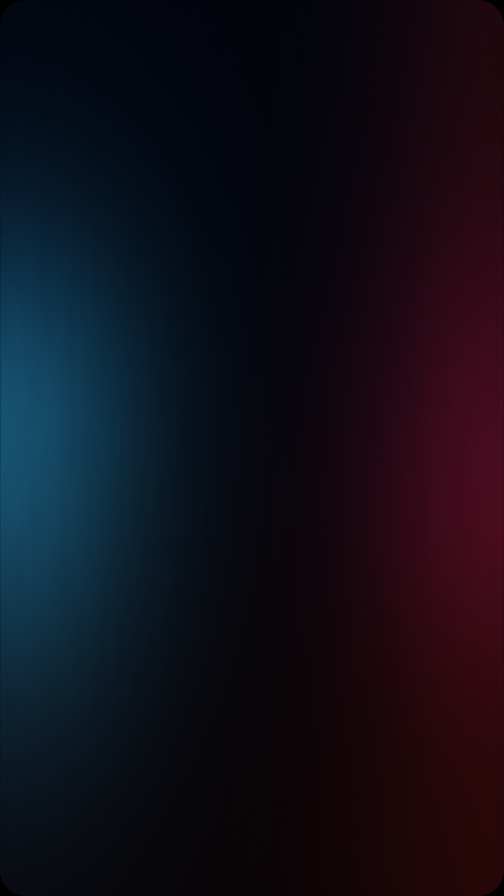
This background is drawn by a Shadertoy shader. Its source:

```glsl
// A dark portrait backdrop lit from both sides: a teal glow on the left, a
// crimson glow on the right. Soft Gaussian lobes are added over a near-black
// vertical gradient, with faint column grain and rounded corners.

const vec3 BASE_LOW   = vec3(0.026, 0.014, 0.022);
const vec3 BASE_HIGH  = vec3(0.006, 0.016, 0.045);
const vec3 TEAL       = vec3(0.060, 0.225, 0.255);
const vec3 NAVY       = vec3(0.012, 0.075, 0.140);
const vec3 DARK_RED   = vec3(0.130, 0.014, 0.008);
const vec3 CRIMSON    = vec3(0.140, 0.018, 0.080);
const float CORNER_RADIUS = 0.052;

// Sine-free hash of a cell to 0..1
float hash21(vec2 cell) {
    vec3 q = fract(vec3(cell.xyx) * 0.1031);
    q += dot(q, q.yzx + 33.33);
    return fract((q.x + q.y) * q.z);
}

// Smoothly interpolated value noise
float valueNoise(vec2 p) {
    vec2 cell = floor(p);
    vec2 f = fract(p);
    f = f * f * (3.0 - 2.0 * f);
    float low  = mix(hash21(cell), hash21(cell + vec2(1.0, 0.0)), f.x);
    float high = mix(hash21(cell + vec2(0.0, 1.0)), hash21(cell + 1.0), f.x);
    return mix(low, high, f.y);
}

// Gaussian lobe with separate spreads above and below its centre
float glow(vec2 uv, vec2 centre, float width, float above, float below) {
    vec2 d = uv - centre;
    d /= vec2(width, d.y > 0.0 ? above : below);
    return exp(-0.5 * dot(d, d));
}

// Signed distance to a rounded box centred on the origin
float roundedBox(vec2 p, vec2 halfSize, float radius) {
    vec2 q = abs(p) - halfSize + radius;
    return length(max(q, 0.0)) + min(max(q.x, q.y), 0.0) - radius;
}

void mainImage(out vec4 fragColor, in vec2 fragCoord) {
    vec2 uv = fragCoord / iResolution.xy;

    // Near-black backdrop
    vec3 color = mix(BASE_LOW, BASE_HIGH, smoothstep(0.05, 0.85, uv.y));

    // Teal core inside a wider navy halo
    color += TEAL * glow(uv, vec2(0.0, 0.52), 0.20, 0.155, 0.215);
    color += NAVY * glow(uv, vec2(0.0, 0.52), 0.23, 0.23, 0.29);

    // Full-height dark red edge, wider at the foot, with a crimson centre
    float edgeWidth = mix(0.23, 0.17, uv.y);
    color += DARK_RED * glow(uv, vec2(1.0, 0.40), edgeWidth, 1.0, 1.0);
    color += CRIMSON * glow(uv, vec2(1.0, 0.455), 0.19, 0.19, 0.15);

    // Faint vertical streaks
    float streak = valueNoise(uv * vec2(90.0, 14.0)) - 0.5;
    color *= 1.0 + 0.05 * streak;

    // Rounded corners
    vec2 size = vec2(1.0, iResolution.y / iResolution.x);
    float pixel = 1.0 / iResolution.x;
    float edge = roundedBox((uv - 0.5) * size, 0.5 * size, CORNER_RADIUS);
    color *= 1.0 - smoothstep(-pixel, pixel, edge);

    // Fine dither against banding
    color += (hash21(floor(fragCoord)) - 0.5) / 255.0;
    fragColor = vec4(max(color, 0.0), 1.0);
}
```
